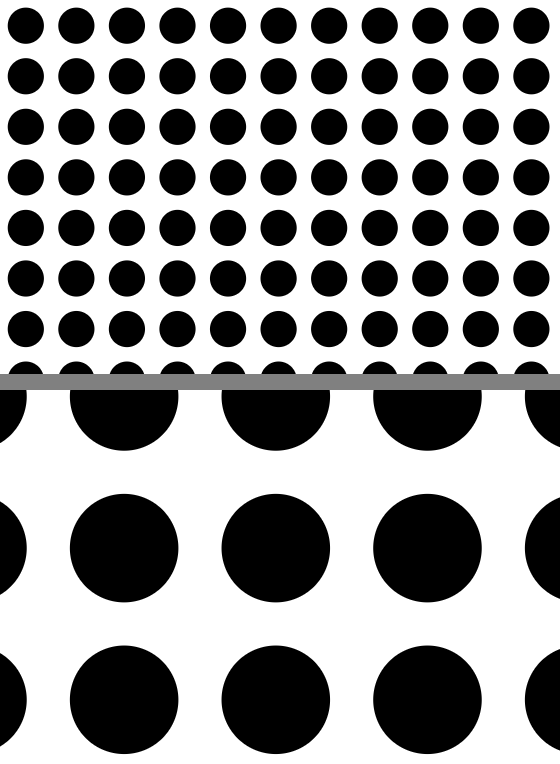
Top, the full canvas; bottom, a detail of the centre.
A WebGL 1 fragment shader for this pattern:

```glsl
precision highp float;

// A square grid of solid black dots on white, eleven across and seven down,
// with an eighth row cut off by the bottom edge. Space is folded into
// one cell, and a circle distance function gives each dot a soft edge.

uniform vec2 u_resolution;

// All lengths are fractions of the canvas width.
const float PITCH = 0.09028;
const float RADIUS = 0.0323;
const vec2 FIRST_CENTER = vec2(0.0461, 0.0459); // from the top left corner

const vec3 PAPER = vec3(1.0);
const vec3 INK = vec3(0.0);

// Offset from the nearest point of a square grid.
vec2 repeatCell(vec2 p, float pitch) {
  return (fract(p / pitch + 0.5) - 0.5) * pitch;
}

float circleDistance(vec2 p, float radius) {
  return length(p) - radius;
}

// Coverage of a shape, blended over one pixel at its edge.
float fillMask(float dist, float pixel) {
  return clamp(0.5 - dist / pixel, 0.0, 1.0);
}

void main() {
  float pixel = 1.0 / u_resolution.x;

  // Measure downward from the top left corner.
  vec2 p = vec2(gl_FragCoord.x, u_resolution.y - gl_FragCoord.y) * pixel;

  vec2 cell = repeatCell(p - FIRST_CENTER, PITCH);
  float dot_mask = fillMask(circleDistance(cell, RADIUS), pixel);

  gl_FragColor = vec4(mix(PAPER, INK, dot_mask), 1.0);
}
```
